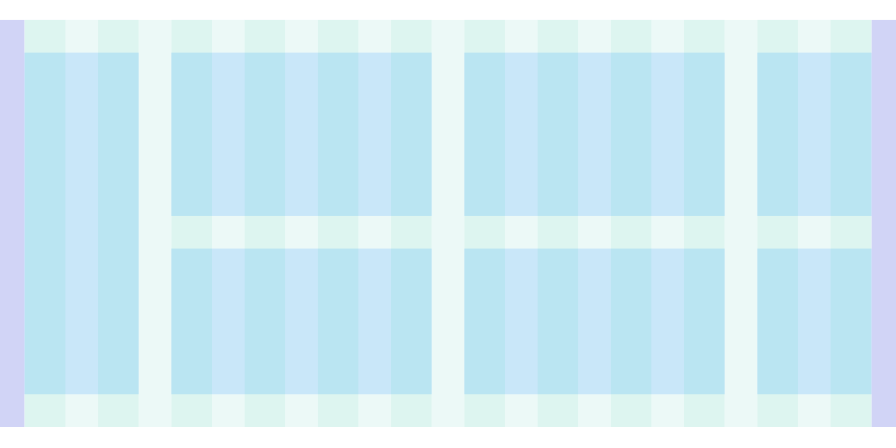
This pattern is drawn by a WebGL 1 fragment shader. Its source:

```glsl
precision highp float;

uniform vec2 u_resolution;

const vec3 WHITE = vec3(1.0);
const vec3 BLUE = vec3(0.729, 0.898, 0.949);
const vec3 SKY = vec3(0.788, 0.906, 0.976);
const vec3 MINT = vec3(0.867, 0.961, 0.941);
const vec3 PALE = vec3(0.925, 0.976, 0.969);
const vec3 LAVENDER = vec3(0.820, 0.831, 0.965);

const float STRIPE_PITCH = 0.1635;
const float STRIPES_PER_POST = 4.0;
const float HALF_WIDTH = 0.0365;
const float FIELD_HALF_WIDTH = 0.9455;
const float FIRST_POST_X = 0.346;
const vec2 FIELD_Y = vec2(0.0469, 0.9557);

// Smooth coverage of a band around zero
float band(float offset, float halfWidth, float pixel) {
    return 1.0 - smoothstep(-0.5 * pixel, 0.5 * pixel, abs(offset) - halfWidth);
}

// Signed offset from the nearest multiple of the pitch
float nearestOffset(float x, float pitch) {
    return (fract(x / pitch + 0.5) - 0.5) * pitch;
}

// Rail heights, with slightly wider spacing toward the top
float railHeight(float index) {
    return 0.0833 + 0.3984 * index + 0.0195 * index * (index - 1.0);
}

// Three horizontal rails; the middle one starts at the first post
float rails(vec2 p, float pixel) {
    float cover = 0.0;
    for (int i = 0; i < 3; i++) {
        float present = i == 1 ? step(FIRST_POST_X, p.x) : 1.0;
        float rail = band(p.y - railHeight(float(i)), HALF_WIDTH, pixel);
        cover = max(cover, rail * present);
    }
    return cover;
}

void main() {
    vec2 p = gl_FragCoord.xy / u_resolution * vec2(2.0, 1.0);
    float pixel = 1.0 / u_resolution.y;
    float x = p.x - 1.0;

    float stripe = band(nearestOffset(x, STRIPE_PITCH), HALF_WIDTH, pixel);
    float post = band(nearestOffset(x, STRIPE_PITCH * STRIPES_PER_POST), HALF_WIDTH, pixel);

    // Striped panes, then the rails and posts over them
    vec3 color = mix(BLUE, SKY, stripe);
    color = mix(color, mix(MINT, PALE, stripe), rails(p, pixel));
    color = mix(color, PALE, post);

    // Side borders and the blank margins above and below
    color = mix(LAVENDER, color, band(x, FIELD_HALF_WIDTH, pixel));
    float middleY = 0.5 * (FIELD_Y.x + FIELD_Y.y);
    float halfHeight = 0.5 * (FIELD_Y.y - FIELD_Y.x);
    color = mix(WHITE, color, band(p.y - middleY, halfHeight, pixel));

    gl_FragColor = vec4(color, 1.0);
}
```
